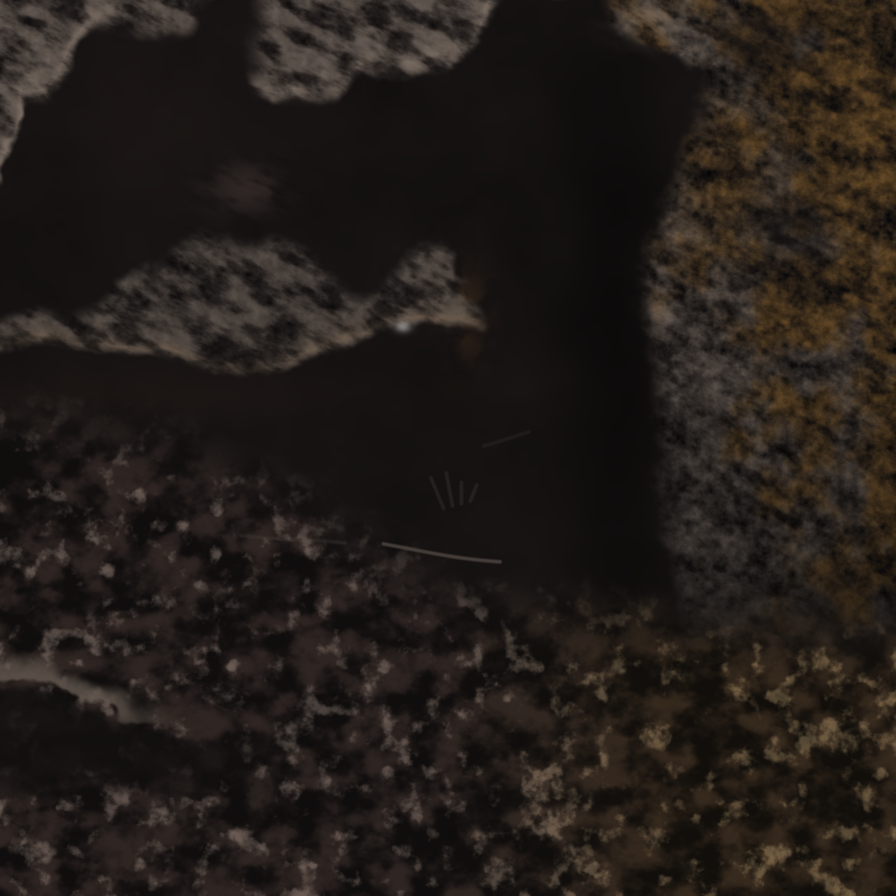
Write a WebGL 2 fragment shader that draws this texture.

```glsl
#version 300 es
precision highp float;
uniform vec2 u_resolution;
out vec4 fragColor;

float hash(vec2 p) {
  vec3 q = fract(p.xyx * 0.1031);
  q += dot(q, q.yzx + 33.33);
  return fract((q.x + q.y) * q.z);
}

float noise(vec2 p) {
  vec2 i = floor(p), f = fract(p);
  f = f * f * (3.0 - 2.0 * f);
  return mix(mix(hash(i), hash(i + vec2(1, 0)), f.x),
             mix(hash(i + vec2(0, 1)), hash(i + vec2(1, 1)), f.x), f.y);
}

float fbm(vec2 p) {
  float sum = 0.0, amp = 0.5;
  for (int i = 0; i < 4; i++) {
    sum += amp * noise(p);
    p = mat2(1.6, 1.2, -1.2, 1.6) * p + 7.3;
    amp *= 0.5;
  }
  return sum / 0.9375;
}

// Smooth step of height h between a and b
float bend(float a, float b, float h, float x) { return h * smoothstep(a, b, x); }

// Soft elliptical spot
float spot(vec2 p, vec2 center, vec2 radius) {
  vec2 d = (p - center) / radius;
  return exp(-dot(d, d));
}

// Soft thin stalk from a to b
float stalk(vec2 p, vec2 a, vec2 b) {
  vec2 d = b - a;
  float t = clamp(dot(p - a, d) / dot(d, d), 0.0, 1.0);
  return 1.0 - smoothstep(0.0005, 0.0035, length(p - a - d * t));
}

void main() {
  vec2 uv = gl_FragCoord.xy / u_resolution;
  vec2 warp = vec2(fbm(uv * 22.0), fbm(uv * 22.0 + 40.0)) - 0.5;
  vec2 p = uv + 0.03 * warp;
  float x = p.x, y = p.y;

  vec3 shadow = vec3(0.08, 0.068, 0.066), earth = vec3(0.15, 0.12, 0.11);
  vec3 stone = vec3(0.28, 0.25, 0.23), ochre = vec3(0.31, 0.225, 0.12);
  vec3 pale = vec3(0.46, 0.41, 0.37);

  // Grain: slanted streaks for rock, rounder clumps for soil
  vec2 slant = mat2(0.9, 0.45, -0.45, 0.9) * uv;
  float streak = smoothstep(0.25, 0.75, fbm(slant * vec2(32.0, 75.0)));
  float clump = smoothstep(0.28, 0.76, fbm(uv * vec2(38.0, 46.0) + 3.0));
  float fine = fbm(uv * 130.0);

  // Shaded hollow, warmer at left, deepest in the column beside the slope
  vec3 col = shadow * (0.8 + 0.4 * fbm(uv * 14.0));
  col += vec3(0.022, 0.013, 0.008) * spot(uv, vec2(0.14, 0.56), vec2(0.3, 0.035));
  col += vec3(0.022, 0.015, 0.012) * spot(uv, vec2(0.16, 0.87), vec2(0.1, 0.13));
  col += earth * 0.7 * streak * spot(uv, vec2(0.28, 0.79), vec2(0.05, 0.03));
  col *= 1.0 - 0.4 * spot(uv, vec2(0.69, 0.6), vec2(0.06, 0.4));

  // Mottled soil along the bottom
  float soilTop = 0.53 - bend(0.1, 0.6, 0.2, x) - bend(0.6, 0.75, 0.02, x);
  float soil = 1.0 - smoothstep(-0.07, 0.05, y - soilTop);
  vec3 soilCol = mix(shadow * 0.75, earth * 1.22, clump);
  soilCol += stone * 0.8 * smoothstep(0.55, 0.85, fbm(uv * 58.0 + 9.0));
  soilCol *= mix(vec3(1), vec3(1.15, 1.1, 0.85), smoothstep(0.45, 0.8, x));
  col = mix(col, soilCol, soil);

  // Low bank at lower left with its shade
  float bank = 0.245 - bend(0.0, 0.2, 0.062, x);
  float bankFade = 1.0 - smoothstep(0.1, 0.22, x);
  float under = smoothstep(0.0, 0.012, bank - y) * smoothstep(0.1, 0.15, y);
  col = mix(col, shadow * 0.9, 0.85 * under * (1.0 - smoothstep(0.2, 0.36, x)));
  col = mix(col, pale * 0.85, 0.8 * bankFade * smoothstep(0.0, 0.006, y - bank)
      * (1.0 - smoothstep(0.008, 0.032, y - bank)));

  // Middle ledge with a bright lower rim
  vec3 rock = mix(shadow, stone * 1.02, streak) + stone * 0.5 * (fine - 0.45);
  float ledgeTop = 0.65 + bend(0.08, 0.23, 0.085, x) - bend(0.3, 0.41, 0.06, x)
      + bend(0.41, 0.48, 0.05, x) - bend(0.49, 0.56, 0.1, x);
  float ledgeBase = 0.612 - bend(0.08, 0.28, 0.026, x) + bend(0.28, 0.46, 0.05, x);
  float ledgeEnd = 1.0 - smoothstep(0.51, 0.55, x);
  float ledge = smoothstep(-0.01, 0.014, ledgeTop - y)
      * smoothstep(-0.006, 0.005, y - ledgeBase) * ledgeEnd;
  col = mix(col, rock, ledge);
  float rim = exp(-abs(y - ledgeBase - 0.007) / 0.008) * ledge;
  col = mix(col, pale * vec3(0.95, 0.9, 0.82), rim * (0.25 + 0.5 * streak));
  col += 0.4 * spot(uv, vec2(0.45, 0.635), vec2(0.009, 0.006));
  col += vec3(0.09, 0.055, 0.025) * clump * spot(uv, vec2(0.52, 0.65), vec2(0.03, 0.06));

  // Upper rocks: corner and central shelf
  float cornerEdge = 0.8 + bend(0.0, 0.03, 0.09, x) + bend(0.05, 0.11, 0.08, x)
      + bend(0.2, 0.27, 0.05, x);
  float corner = smoothstep(-0.012, 0.012, y - cornerEdge);
  float shelfEdge = 0.888 + bend(0.37, 0.41, 0.033, x) + bend(0.5, 0.58, 0.09, x);
  float shelf = smoothstep(-0.007, 0.009, y - shelfEdge) * smoothstep(0.27, 0.31, x);
  col = mix(col, rock * 1.15, max(corner, shelf));
  float lip = shelf * exp(-abs(y - shelfEdge - 0.014) / 0.013)
      + corner * exp(-abs(y - cornerEdge - 0.016) / 0.02) * (1.0 - smoothstep(0.08, 0.16, x));
  col = mix(col, pale * 1.08, lip * (0.2 + 0.6 * streak));

  // Sunlit slope at right: grey near the shade, ochre further out
  float edge = 0.755 - bend(0.28, 0.62, 0.03, y - 0.03 * y) + bend(0.7, 0.9, 0.06, y)
      - bend(0.91, 0.98, 0.1, y);
  float slope = smoothstep(-0.014, 0.018, x - edge) * smoothstep(0.25, 0.38, y);
  float warmth = smoothstep(0.8, 0.98, x + 0.22 * (y - 0.6) + 0.5 * warp.x);
  warmth = max(warmth, spot(uv, vec2(0.81, 0.8), vec2(0.05, 0.08)));
  vec3 sunny = mix(stone * 1.02, ochre * 1.05, warmth);
  float ground = mix(streak, clump, 0.35);
  vec3 slopeCol = mix(shadow * 0.85, sunny, 0.12 + 0.88 * ground);
  slopeCol += sunny * 0.9 * (fine - 0.45);
  slopeCol *= mix(0.72, 1.0, smoothstep(0.3, 0.7, y));
  col = mix(col, slopeCol, slope);
  float hollows = spot(uv, vec2(0.88, 0.74), vec2(0.05, 0.04))
      + spot(uv, vec2(0.86, 0.95), vec2(0.06, 0.04));
  col = mix(col, shadow, 0.7 * min(hollows, 1.0) * (1.0 - 0.5 * streak));
  col = mix(col, pale, 0.75 * streak * (spot(uv, vec2(0.73, 0.98), vec2(0.04, 0.025))
      + 0.7 * spot(uv, vec2(0.745, 0.67), vec2(0.025, 0.04))));

  // Dry stalks in the shade
  vec2 s = uv + vec2(0.0, 0.003 * cos(24.0 * uv.x));
  float stalks = 0.8 * stalk(s, vec2(0.428, 0.391), vec2(0.558, 0.375))
      + 0.25 * stalk(s, vec2(0.27, 0.405), vec2(0.385, 0.391))
      + 0.2 * stalk(s, vec2(0.54, 0.505), vec2(0.59, 0.518));
  for (int i = 0; i < 4; i++) {
    float k = float(i);
    stalks += 0.28 * stalk(s, vec2(0.495 + 0.01 * k, 0.435 + 0.003 * k),
        vec2(0.481 + 0.017 * k, 0.46 + 0.03 * hash(vec2(k, 5.0))));
  }
  col = mix(col, stone * 1.1, min(stalks, 1.0));

  fragColor = vec4(max(col, 0.02), 1.0);
}
```
